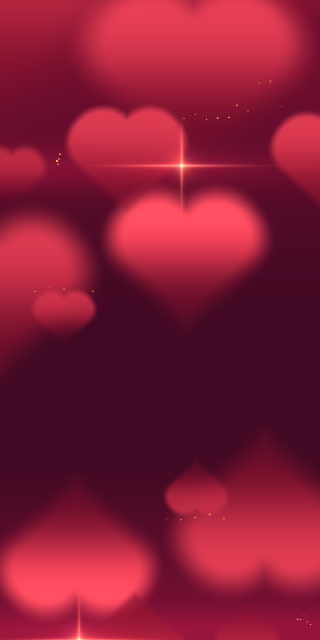
Give the GLSL for this background, as a WebGL 1 fragment shader.

```glsl
precision highp float;
// Soft glowing hearts, upright above and inverted below, over a wine-red gradient.
// Each heart is a distance function with its own blur and a lit-lobe gradient;
// star flares and hashed clusters of gold specks are added on top.
// The canvas spans 1 unit across and 2 units up.
uniform vec2 u_resolution;

float hash(float n) {
  return fract(sin(n * 12.9898) * 43758.5453);
}

// Distance to a heart with its tip at the origin and its notch at y = 1
float heartDistance(vec2 q) {
  float h = clamp(q.y, 0.0, 1.0);
  q.x = abs(q.x) * (1.0 - 0.25 * h * (1.0 - h)); // bulging sides
  if (q.x + q.y > 1.0) return length(q - vec2(0.25, 0.75)) - 0.35355;
  vec2 toNotch = q - vec2(0.0, 1.0);
  vec2 toSide = q - 0.5 * max(q.x + q.y, 0.0);
  return sqrt(min(dot(toNotch, toNotch), dot(toSide, toSide))) * sign(q.x - q.y);
}

// Blend a heart over the colour; a negative size turns it upside down.
// light = (brightness of the lobes, opacity, share of opacity kept at the tip)
vec3 heart(vec3 color, vec2 p, vec2 tip, float size, float blur, vec3 light) {
  vec2 q = (p - tip) / size;
  float d = heartDistance(q) * abs(size);
  float lit = smoothstep(0.15, 1.0, q.y) * light.x;
  vec3 paint = mix(vec3(0.58, 0.08, 0.19), vec3(1.0, 0.29, 0.37), lit);
  float cover = 1.0 - smoothstep(-blur, blur, d);
  float opacity = light.y * mix(light.z, 1.0, smoothstep(0.0, 0.75, q.y));
  return mix(color, paint, cover * opacity);
}

// Four-pointed sparkle with thin rays and a wide, flat halo
vec3 flare(vec2 p, vec2 center) {
  vec2 d = abs(p - center);
  float across = exp(-d.y * 300.0) * pow(max(1.0 - d.x / 0.34, 0.0), 2.0);
  float upright = exp(-d.x * 300.0) * pow(max(1.0 - d.y / 0.17, 0.0), 1.5);
  float core = exp(-length(d) * 55.0);
  float halo = exp(-d.x * 7.0 - d.y * 32.0);
  return vec3(1.0, 0.72, 0.4) * (0.75 * across + 0.7 * upright + 0.55 * core)
       + vec3(0.22, 0.06, 0.05) * halo;
}

// Gold dust scattered along a slanted patch
float specks(vec2 p, vec2 center, vec2 spread, float seed) {
  float glow = 0.0;
  for (int i = 0; i < 5; i++) {
    float n = seed + float(i) * 3.7;
    vec2 along = vec2(float(i) / 2.0 - 1.0, hash(n) * 2.0 - 1.0);
    float radius = mix(0.002, 0.0055, hash(n + 1.3));
    float d = length(p - center - along * spread);
    glow += (1.0 - smoothstep(radius * 0.3, radius, d)) * mix(0.4, 1.0, hash(n + 2.1));
  }
  return min(glow, 1.0);
}

void main() {
  vec2 p = gl_FragCoord.xy / u_resolution * vec2(1.0, 2.0);

  // Dark middle warming toward both ends
  vec3 color = vec3(0.26, 0.035, 0.14);
  color = mix(color, vec3(0.45, 0.055, 0.18), smoothstep(0.95, 1.95, p.y));
  color = mix(color, vec3(0.47, 0.06, 0.2), 1.0 - smoothstep(0.0, 0.6, p.y));

  // Hazy horizontal bands of light
  float upperBand = exp(-pow((p.y - 1.47) / 0.07, 2.0)) * (1.0 - 0.75 * p.x);
  float lowerBand = exp(-pow((p.y - 0.03) / 0.06, 2.0));
  color += vec3(0.17, 0.02, 0.05) * upperBand + vec3(0.13, 0.02, 0.04) * lowerBand;

  // Upper hearts, far and blurred
  color = heart(color, p, vec2(0.0, 1.61), 0.52, 0.13, vec3(0.5, 0.85, 0.2));
  color = heart(color, p, vec2(0.604, 1.465), 0.53, 0.07, vec3(0.85, 0.95, 0.0));
  color = heart(color, p, vec2(0.943, 1.91), 0.25, 0.03, vec3(0.4, 0.5, 0.5));
  color = heart(color, p, vec2(-0.01, 0.83), 0.44, 0.065, vec3(0.75, 0.95, 0.5));

  // Upper hearts, near and crisp
  color = heart(color, p, vec2(0.583, 0.98), 0.375, 0.045, vec3(1.15, 1.0, 0.35));
  color = heart(color, p, vec2(0.396, 1.341), 0.292, 0.016, vec3(0.8, 0.9, 0.45));
  color = heart(color, p, vec2(0.036, 1.357), 0.164, 0.018, vec3(0.5, 0.85, 0.0));
  color = heart(color, p, vec2(1.03, 1.33), 0.285, 0.016, vec3(0.75, 0.95, 0.6));
  color = heart(color, p, vec2(0.2, 0.922), 0.152, 0.012, vec3(0.6, 0.85, 0.1));

  // Lower hearts, inverted
  color = heart(color, p, vec2(0.828, 0.64), -0.425, 0.06, vec3(0.8, 0.95, 0.45));
  color = heart(color, p, vec2(0.614, 0.56), -0.152, 0.012, vec3(0.5, 0.85, 0.3));
  color = heart(color, p, vec2(0.238, 0.495), -0.37, 0.045, vec3(1.1, 1.0, 0.35));
  color = heart(color, p, vec2(0.422, 0.146), -0.28, 0.014, vec3(0.6, 0.8, 0.8));
  color = heart(color, p, vec2(0.77, 0.112), -0.152, 0.014, vec3(0.45, 0.7, 0.4));

  // Sparkles
  color += flare(p, vec2(0.568, 1.482)) + flare(p, vec2(0.247, 0.0));

  // Gold dust clusters
  float dust = specks(p, vec2(0.645, 1.637), vec2(0.07, 0.014), 1.0);
  dust += specks(p, vec2(0.81, 1.7), vec2(0.07, 0.08), 9.0) * 0.6;
  dust += specks(p, vec2(0.184, 1.51), vec2(0.006, 0.025), 17.0);
  dust += specks(p, vec2(0.2, 1.1), vec2(0.09, 0.015), 23.0) * 0.8;
  dust += specks(p, vec2(0.61, 0.38), vec2(0.09, 0.014), 31.0) * 0.8;
  dust += specks(p, vec2(0.95, 0.07), vec2(0.02, 0.03), 43.0);
  color = mix(color, vec3(1.0, 0.76, 0.36), min(dust, 1.0));

  gl_FragColor = vec4(clamp(color, 0.0, 1.0), 1.0);
}
```
